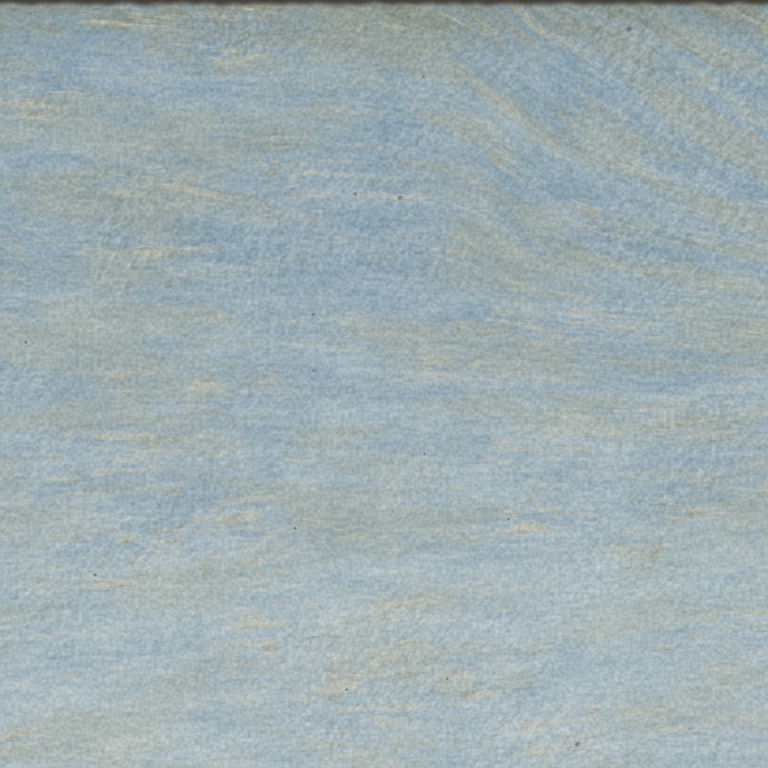
Give the GLSL for this texture, as a Shadertoy shader.

```glsl
// Weathered pale blue paint with dry horizontal brush strokes and cream showing through.

const vec3 DEEP_BLUE  = vec3(0.485, 0.590, 0.655);
const vec3 PALE_BLUE  = vec3(0.715, 0.765, 0.780);
const vec3 GREY_GREEN = vec3(0.630, 0.670, 0.645);
const vec3 OLIVE      = vec3(0.490, 0.510, 0.450);
const vec3 CREAM      = vec3(0.800, 0.765, 0.665);
const vec3 OCHRE      = vec3(0.640, 0.590, 0.480);
const vec3 EDGE_DARK  = vec3(0.270, 0.260, 0.230);

const float FAN_SLOPE    = 0.50;   // descent of the strokes at upper right
const float STROKE_TILT  = 0.05;
const float CREAM_AMOUNT = 0.62;
const float GRAIN_AMOUNT = 0.075;
const float RELIEF_DEPTH = 0.075;
const float EDGE_HEIGHT  = 0.007;
const float SPECK_CELLS  = 14.0;

vec2 hash2(vec2 p) {
    vec3 q = fract(p.xyx * vec3(0.1031, 0.1030, 0.0973));
    q += dot(q, q.yzx + 33.33);
    return fract((q.xx + q.yz) * q.zy);
}

// Gradient noise, about -0.7 to 0.7
float corner(vec2 cell, vec2 offset) {
    float angle = 6.2832 * hash2(cell + 71.0).x;
    return dot(vec2(cos(angle), sin(angle)), offset);
}

float noise(vec2 p) {
    vec2 i = floor(p), f = p - i;
    vec2 u = f * f * f * (f * (f * 6.0 - 15.0) + 10.0);
    vec2 e = vec2(1.0, 0.0);
    return mix(mix(corner(i, f), corner(i + e, f - e), u.x),
               mix(corner(i + e.yx, f - e.yx), corner(i + 1.0, f - 1.0), u.x), u.y);
}

float fbm(vec2 p) {
    float sum = 0.0, gain = 0.6;
    for (int i = 0; i < 4; i++) {
        sum += gain * noise(p);
        p = p * 2.03 + vec2(17.3, 9.1);
        gain *= 0.6;
    }
    return sum;
}

// Bends the height so that its level lines follow the brush
vec2 brushSpace(vec2 uv, float fan) {
    float across = max(uv.x - 0.52, 0.0);
    float bend = FAN_SLOPE * across * smoothstep(0.0, 0.2, across) * fan;
    float tilt = STROKE_TILT * uv.x * mix(-1.0, 1.0, smoothstep(0.3, 0.75, uv.y));
    float wobble = 0.012 * noise(uv * vec2(4.0, 6.0)) + 0.004 * noise(uv * vec2(19.0, 27.0));
    return vec2(uv.x, uv.y + bend + tilt + wobble);
}

// Sparse dark pits, one possible in each cell
float specks(vec2 uv) {
    vec2 p = uv * SPECK_CELLS, cell = floor(p);
    vec2 h = hash2(cell + 5.0), chance = hash2(cell + 43.0);
    float radius = mix(0.02, 0.05, chance.y * chance.y);
    float d = length(p - cell - mix(vec2(0.15), vec2(0.85), h)) + 0.03 * noise(p * 18.0);
    return step(0.9, chance.x) * (1.0 - smoothstep(0.2 * radius, 1.8 * radius, d));
}

void mainImage(out vec4 fragColor, in vec2 fragCoord) {
    vec2 uv = fragCoord / iResolution.xy;
    float fan = smoothstep(0.42, 0.85, uv.y);
    float fanArea = fan * smoothstep(0.5, 0.75, uv.x);
    vec2 b = brushSpace(uv, fan);

    // Blue ground, paler towards the bottom, in broad and narrow strokes
    float broad   = fbm(b * vec2(2.5, 8.0) + 3.0);
    float stroke  = fbm(b * vec2(6.0, 32.0) + 21.0);
    float bristle = fbm(b * vec2(17.0, 100.0) + 47.0);
    float dapple  = fbm(b * vec2(13.0, 24.0) + 61.0);
    float tone = mix(0.78, 0.40, smoothstep(0.0, 0.85, uv.y));
    tone += 0.27 * broad + 0.30 * stroke * (1.0 - 0.5 * fanArea) + 0.34 * bristle;
    tone += dapple * mix(0.20, 0.42, fanArea);
    vec3 color = mix(DEEP_BLUE, PALE_BLUE, clamp(tone, 0.0, 1.1));

    // Grey-green haze, olive wear near the top
    float haze = fbm(b * vec2(3.5, 15.0) + 83.0) + 0.25 * dapple + 0.10 * uv.y;
    color = mix(color, GREY_GREEN + 0.14 * (tone - 0.5), 0.75 * smoothstep(-0.10, 0.32, haze));
    float wear = smoothstep(0.91, 1.0, uv.y + 0.08 * stroke);
    color = mix(color, OLIVE, wear * clamp(0.45 + 0.8 * bristle, 0.0, 1.0));

    // Cream streaks: long thin ones and short flecks, gathered in patches
    float patches = smoothstep(-0.14, 0.22, fbm(b * vec2(3.2, 12.0) + 101.0));
    float thin  = smoothstep(0.08, 0.32, fbm(b * vec2(8.0, 62.0) + 127.0));
    float fleck = smoothstep(0.10, 0.36, fbm(b * vec2(19.0, 75.0) + 149.0));
    float dry   = 0.75 + 0.6 * noise(uv * vec2(110.0, 190.0) + 11.0);
    float cream = patches * max(thin, 0.85 * fleck) * mix(1.0, 0.65, fanArea) * dry;
    color = mix(color, CREAM, CREAM_AMOUNT * cream);
    float ochre = smoothstep(0.16, 0.42, fbm(b * vec2(24.0, 105.0) + 173.0));
    color = mix(color, OCHRE, 0.45 * ochre * patches);

    // Raised paint lit from the upper left, strongest at upper right
    vec2 slant = vec2(uv.x + uv.y, uv.y - uv.x) * vec2(38.0, 62.0);
    float relief = fbm(slant) - fbm(slant + vec2(0.12, -0.35));
    float rough = smoothstep(-0.1, 0.4, fbm(uv * 5.0 + 191.0) + 0.2 * fanArea);
    color += RELIEF_DEPTH * relief * (0.3 + 0.9 * rough);

    // Fine grain and pits
    float grain = noise(uv * 205.0) + 0.6 * noise(uv * vec2(75.0, 150.0) + 31.0);
    color += GRAIN_AMOUNT * grain;
    color = mix(color, EDGE_DARK, 0.5 * specks(uv));

    // Shadowed upper border
    float border = 1.0 - uv.y + 0.004 * noise(uv * vec2(40.0, 8.0));
    color = mix(EDGE_DARK, color, smoothstep(0.0, 1.5 * EDGE_HEIGHT, border));

    fragColor = vec4(clamp(color, 0.0, 1.0), 1.0);
}
```
